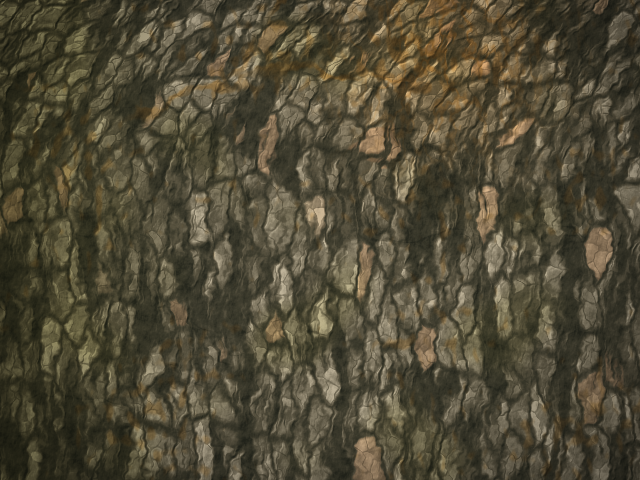
This texture is drawn by a WebGL 2 fragment shader. Its source:

```glsl
#version 300 es
precision highp float;
// Weathered tree bark: crumbling upright plates, dark fissures and rusty veins under a soft spotlight.

uniform vec2 u_resolution;
out vec4 fragColor;

const vec2 PLATE_FREQ = vec2(23.0, 10.0);
const vec2 CRUMB_FREQ = vec2(52.0, 30.0);
const vec2 FISSURE_FREQ = vec2(19.0, 4.2);
const vec2 GRAIN_FREQ = vec2(44.0, 34.0);
const float WARP = 0.022;
const float LEAN = 0.85;          // slant of the plates near the top
const float RELIEF_STEP = 0.0032;
const float RELIEF_GAIN = 0.27;
const vec2 LIGHT_DIR = vec2(-0.6, 0.8);
const vec2 SPOT_CENTER = vec2(0.70, 0.54);
const vec2 GLOW_CENTER = vec2(0.93, 0.90);
const vec2 BARE_CENTER = vec2(0.79, 0.68);

const vec3 PIT = vec3(0.125, 0.13, 0.098);
const vec3 SHADE = vec3(0.205, 0.20, 0.152);
const vec3 BODY = vec3(0.305, 0.285, 0.222);
const vec3 FLAKE = vec3(0.45, 0.42, 0.345);
const vec3 CREST = vec3(0.66, 0.62, 0.53);
const vec3 RUST = vec3(0.42, 0.32, 0.17);
const vec3 TAN = vec3(0.64, 0.51, 0.38);
const vec3 OLIVE_TINT = vec3(0.97, 0.98, 0.80);

vec2 hash2(vec2 cell) {
  uvec2 h = uvec2(ivec2(cell) + 4096) * uvec2(1597u, 3571u);
  uint n = (h.x ^ h.y) * 747796u + h.x * 9277u;
  n = (n ^ (n >> 15u)) * 73244475u;
  n = (n ^ (n >> 13u)) * 26699u;
  n ^= n >> 16u;
  return vec2(n & 65535u, n >> 16u) / 65535.0;
}

float gradDot(vec2 cell, vec2 f, vec2 corner) {
  float a = 6.2832 * hash2(cell + corner).x;
  return dot(vec2(cos(a), sin(a)), f - corner);
}

// Gradient noise, roughly -0.7 to 0.7
float noise(vec2 p) {
  vec2 i = floor(p), f = p - i;
  vec2 u = f * f * f * (f * (f * 6.0 - 15.0) + 10.0);
  vec2 e = vec2(1.0, 0.0);
  return mix(mix(gradDot(i, f, e.yy), gradDot(i, f, e.xy), u.x),
             mix(gradDot(i, f, e.yx), gradDot(i, f, e.xx), u.x), u.y);
}

float fbm(vec2 p) {
  float sum = 0.0, amp = 1.0;
  for (int k = 0; k < 4; k++) {
    sum += amp * noise(p);
    p = mat2(1.94, 0.5, -0.5, 1.94) * p + 17.3;
    amp *= 0.6;
  }
  return sum;
}

vec2 noise2(vec2 p) { return vec2(noise(p), noise(p + 47.5)); }

// Cellular plates: x = gap to the border, yz = random values of the plate
vec3 plates(vec2 p) {
  vec2 base = floor(p), id = vec2(0.0);
  float near = 9.0, second = 9.0;
  for (int y = -1; y <= 1; y++)
    for (int x = -1; x <= 1; x++) {
      vec2 cell = base + vec2(x, y);
      float d = length(cell + hash2(cell) - p);
      if (d < near) { second = near; near = d; id = hash2(cell + 311.0); }
      else second = min(second, d);
    }
  return vec3(second - near, id);
}

// Height of the bark; plate receives two plate randoms, the body mask and the crumb shade
float barkHeight(vec2 p, out vec4 plate) {
  float rise = max(p.y - 0.58, 0.0);
  vec2 q = p + WARP * noise2(p * 7.0) + 0.012 * noise2(p * 24.0) + 0.006 * noise2(p * 75.0);
  q += vec2(-LEAN, 1.1) * rise * rise;
  vec3 c = plates(q * PLATE_FREQ);
  vec3 crumb = plates(q * CRUMB_FREQ + 100.0);
  float body = smoothstep(0.0, 0.30, c.x);
  float ridge = smoothstep(-0.38, 0.14, fbm(q * FISSURE_FREQ + 5.0));
  float chip = smoothstep(0.0, 0.22, crumb.x);
  float grain = fbm(p * GRAIN_FREQ);
  plate = vec4(c.yz, body * ridge, chip * (crumb.y - 0.45));
  return mix(0.3, 1.0, body) * mix(0.15, 1.0, ridge) * mix(0.8, 1.0, chip) + 0.36 * grain;
}

vec3 barkRamp(float t) {
  vec3 c = mix(PIT, SHADE, smoothstep(0.0, 0.27, t));
  c = mix(c, BODY, smoothstep(0.22, 0.52, t));
  c = mix(c, FLAKE, smoothstep(0.48, 0.80, t));
  return mix(c, CREST, smoothstep(0.74, 1.10, t));
}

void main() {
  vec2 p = gl_FragCoord.xy / u_resolution.y;
  float aspect = u_resolution.x / u_resolution.y;
  vec4 plate, unused;
  float h = barkHeight(p, plate);
  float slope = h - barkHeight(p + RELIEF_STEP * LIGHT_DIR, unused);

  // Tone from height, plate and crumb brightness and relief, with faint broken cross cracks
  float tone = 0.165 + 0.50 * h + plate.z * (0.30 * (plate.x - 0.3) + 0.34 * plate.w);
  tone += RELIEF_GAIN * slope + 0.10 * noise(p * 4.0 + 8.0);
  float crack = abs(fbm(p * vec2(4.0, 8.0) + 23.0));
  tone -= 0.10 * (1.0 - smoothstep(0.0, 0.09, crack)) * smoothstep(0.0, 0.3, noise(p * 9.0));
  vec3 color = barkRamp(tone);

  // Bare tan flakes, more of them around one patch and at the right edge
  vec2 patchOffset = (p - BARE_CENTER) * vec2(11.0, 22.0);
  float bareBias = 0.05 * smoothstep(1.05, 1.3, p.x) + 0.5 * exp(-dot(patchOffset, patchOffset));
  float bare = smoothstep(0.92, 0.96, plate.y + bareBias);
  color = mix(color, TAN * (0.3 + 0.85 * tone), 0.6 * bare * smoothstep(0.2, 0.6, plate.z));

  // Rusty veins: one long arch, one rising branch and a tangle in the glow
  float wobble = 0.03 * fbm(p * 11.0 + 60.0);
  float arch = abs(p.y - 0.85 + 0.5 * pow(p.x - 0.70, 2.0) + wobble);
  float archMask = smoothstep(0.2, 0.3, p.x) * (1.0 - smoothstep(0.82, 0.95, p.x));
  float branch = abs(p.x - 0.48 - 0.6 * (p.y - 0.83) + wobble);
  float glow = exp(-22.0 * dot(p - GLOW_CENTER, p - GLOW_CENTER));
  float tangle = (1.0 - smoothstep(0.0, 0.16, abs(fbm(p * vec2(12.0, 8.0) + 90.0)))) * glow;
  float vein = max((1.0 - smoothstep(0.002, 0.013, arch)) * archMask,
                   (1.0 - smoothstep(0.002, 0.012, branch)) * smoothstep(0.82, 0.87, p.y));
  vein = max(vein * smoothstep(-0.5, 0.1, noise(p * 14.0)), tangle);
  float specks = smoothstep(0.25, 0.6, noise(p * vec2(46.0, 30.0)) + 0.6 * noise(p * 4.0 + 12.0));
  color = mix(color, RUST * (0.45 + 0.95 * tone), max(0.75 * vein, 0.5 * specks));
  color *= mix(vec3(1.0), vec3(1.2, 1.05, 0.84), 0.7 * glow);

  // Olive growth at the left, then light falling off to the corners
  float olive = 1.0 - smoothstep(0.0, 0.45, p.x) + 0.5 * smoothstep(0.0, 0.4, noise(p * 5.0 + 33.0));
  color *= mix(vec3(1.0), OLIVE_TINT, min(olive, 1.0));
  vec2 away = (p - SPOT_CENTER) / vec2(0.5 * aspect, 0.62);
  color *= mix(1.14, 0.66, smoothstep(0.1, 1.7, dot(away, away)));
  fragColor = vec4(clamp(color, 0.0, 1.0), 1.0);
}
```
